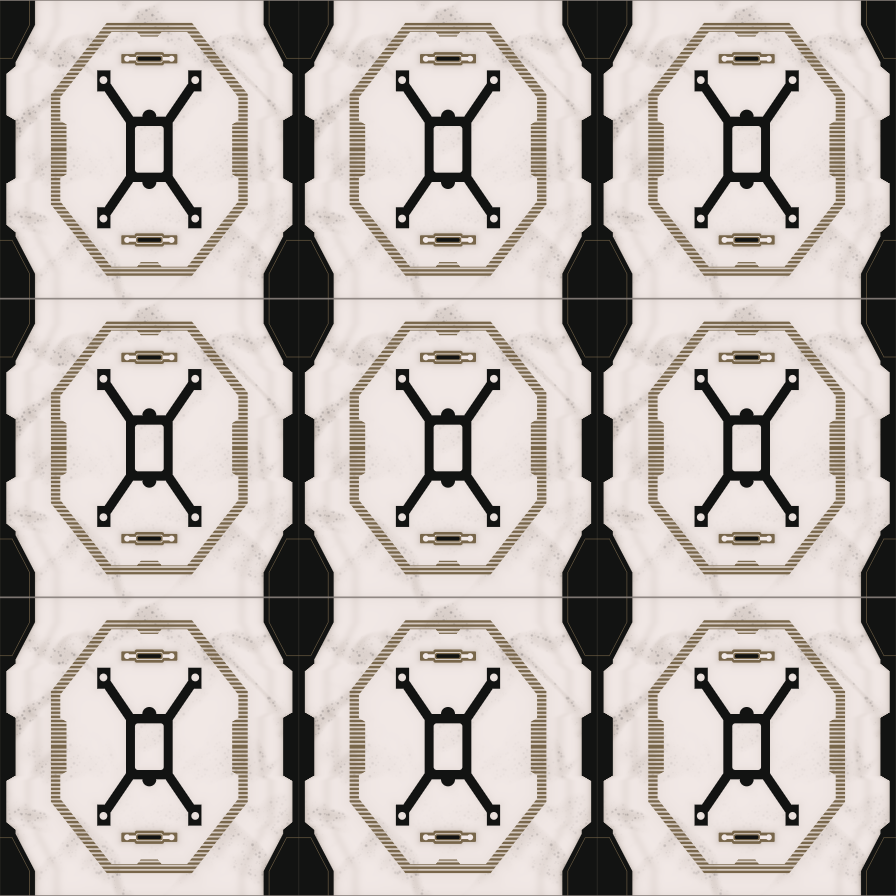
Write a WebGL 2 fragment shader that draws this pattern.

```glsl
#version 300 es
precision highp float;
// Three by three worn white armour panels with black side gaps, a striped
// octagon, two slots and a cross-armed frame. Each part is a mirrored distance
// function in a cell 384 units wide; the grime wraps at the cell borders.
uniform vec2 u_resolution;
out vec4 fragColor;

const float REPEATS = 3.0;
const float CELL = 384.0;
const float HALF_CELL = 192.0;
const float TAU = 6.28318;
const float STRIPE_PITCH = CELL / 72.0;

const vec3 PANEL = vec3(0.945, 0.91, 0.90);
const vec3 BLACK = vec3(0.07, 0.075, 0.07);
const vec3 TAUPE = vec3(0.69, 0.64, 0.60);
const vec3 GOLD = vec3(0.47, 0.40, 0.29);
const vec3 CHARCOAL = vec3(0.19, 0.18, 0.16);
const vec3 GREY = vec3(0.42, 0.40, 0.40);

float fill(float d, float px) { return clamp(0.5 - d / px, 0.0, 1.0); }
float ramp(float a, float b, float x) { return clamp((x - a) / (b - a), 0.0, 1.0); }

float box(vec2 p, vec2 halfSize, float radius) {
  vec2 d = abs(p) - halfSize + radius;
  return length(max(d, 0.0)) + min(max(d.x, d.y), 0.0) - radius;
}

float segment(vec2 p, vec2 a, vec2 b) {
  vec2 ab = b - a;
  return length(p - a - ab * clamp(dot(p - a, ab) / dot(ab, ab), 0.0, 1.0));
}

vec3 hash3(vec2 p) {
  vec3 h = fract(p.xyx * vec3(0.1031, 0.1030, 0.0973));
  h += dot(h, h.yxz + 33.33);
  return fract((h.xxy + h.yzz) * h.zyx);
}

// Wrapped cellular specks of random size; t runs from 0 to 1 over a cell.
float specks(vec2 t, float count, float softness) {
  vec2 g = t * count, id = floor(g);
  float cover = 0.0;
  for (int y = -1; y <= 1; y++)
    for (int x = -1; x <= 1; x++) {
      vec2 n = id + vec2(x, y);
      vec3 h = hash3(mod(n, count));
      float d = length(g - n - h.xy) - 0.36 * h.z * h.z;
      cover = max(cover, fill(d, softness) * h.z);
    }
  return cover;
}

// Warped sines with whole frequencies, so the clouds wrap.
float clouds(vec2 t) {
  vec2 w = t * TAU;
  float sum = 0.0, amp = 0.5;
  for (int i = 0; i < 4; i++) {
    float f = float(i * 2 + 2);
    w += 0.55 / f * sin(w.yx * f + vec2(1.7, 4.1) * f);
    sum += amp * sin(w.x * f + 1.3) * sin(w.y * (f + 1.0) + 2.6);
    amp *= 0.72;
  }
  return 0.5 + 0.5 * sum;
}

// Half width of the black gap at height a above the cell centre.
float gapWidth(float a) {
  return 20.0 - 12.0 * ramp(37.0, 44.0, a) + 12.0 * ramp(97.0, 107.0, a)
    + 25.0 * ramp(112.0, 160.0, a);
}

float octagon(vec2 q) {
  float slant = dot(q - vec2(126.5, 71.0), vec2(0.7875, 0.6163));
  return max(max(q.x - 126.5, q.y - 163.0), slant);
}

float octagonBand(vec2 q, float oct) {
  float ring = max(oct, -12.0 - oct);
  float sideTab = max(106.5 - q.x, q.y - 32.0 - 0.6 * (q.x - 106.5));
  float endTab = max(145.0 - q.y, q.x - 11.0 - 0.8 * (q.y - 145.0));
  return max(oct, min(ring, min(sideTab, endTab)));
}

float crossFrame(vec2 q) {
  float body = max(box(q, vec2(30.0, 42.0), 3.0), -box(q, vec2(18.5, 30.0), 4.0));
  float arm = segment(q, vec2(24.0, 36.0), vec2(56.0, 83.0)) - 6.0;
  float foot = box(q - vec2(58.5, 88.0), vec2(8.5, 13.5), 0.5);
  float knob = length(q - vec2(0.0, 42.0)) - 9.0;
  float d = min(min(body, arm), min(foot, knob));
  return max(d, 5.0 - length(q - vec2(59.0, 89.0)));
}

vec3 slot(vec3 col, vec2 q, float px) {
  float plate = min(box(q, vec2(36.0, 6.0), 1.5), box(q, vec2(19.0, 8.5), 3.0));
  float inlay = min(box(q, vec2(30.0, 2.3), 1.0), length(q - vec2(28.5, 0.0)) - 3.8);
  inlay = min(inlay, box(q, vec2(17.0, 5.0), 2.0));
  col = mix(col, TAUPE, 0.4 * exp(-max(plate, 0.0) / 4.0));
  col = mix(col, GOLD, fill(plate, px));
  col = mix(col, PANEL, fill(inlay, px));
  col = mix(col, GOLD, fill(box(q, vec2(17.0, 4.0), 3.0), px));
  return mix(col, BLACK, fill(box(q, vec2(15.0, 2.4), 2.0), px));
}

void main() {
  vec2 t = fract(gl_FragCoord.xy / u_resolution * REPEATS);
  vec2 q = abs(t - 0.5) * CELL;
  float px = CELL * REPEATS / min(u_resolution.x, u_resolution.y);
  float edgeX = HALF_CELL - q.x, edgeY = HALF_CELL - q.y;
  float gap = 0.89 * (edgeX - gapWidth(q.y));
  float oct = octagon(q), frame = crossFrame(q);

  // Panel with soft bevels and grime gathered outside the octagon.
  float cloud = clouds(t);
  float outer = 0.25 + 0.75 * smoothstep(-45.0, 5.0, oct);
  float ridge = exp(-pow((gap - 25.0) / 6.0, 2.0));
  float shade = 0.13 * ridge + 0.5 * exp(-max(gap, 0.0) / 3.5);
  shade += 0.2 * exp(-abs(oct + 6.0) / 10.0) + 0.16 * exp(-max(frame, 0.0) / 5.0);
  shade += 0.3 * outer * smoothstep(0.45, 0.95, cloud) + 0.12 * exp(-edgeY / 6.0);
  vec3 col = mix(PANEL, TAUPE, min(shade, 1.0));
  float dirt = specks(t, 80.0, 0.25 + 0.1 * px) * smoothstep(0.5, 0.85, cloud);
  col = mix(col, GREY, 0.4 * outer * dirt);

  // Striped octagon, slots and frame.
  float stripe = abs(fract((q.y - 161.0) / STRIPE_PITCH + 0.5) - 0.5) * STRIPE_PITCH - 1.5;
  float band = fill(octagonBand(q, oct), px);
  col = mix(col, GOLD, band * (0.15 + 0.85 * fill(stripe, px)));
  col = slot(col, vec2(q.x, q.y - 116.5), px);
  col = mix(col, BLACK, fill(frame, px));

  // Black gap with a thin inset gold line and a faint centre joint.
  float inset = max(edgeX - gapWidth(q.y) + 7.0, 117.0 - q.y);
  vec3 gapCol = mix(BLACK, CHARCOAL, 0.6 * fill(edgeX - 0.8, px));
  gapCol = mix(gapCol, GOLD, 0.75 * fill(abs(inset) - 0.5, px));
  col = mix(col, gapCol, fill(gap, px));

  // Joint between rows.
  col = mix(col, mix(GREY, TAUPE, 0.4), 0.9 * fill(edgeY - 1.1, px));
  fragColor = vec4(col, 1.0);
}
```
